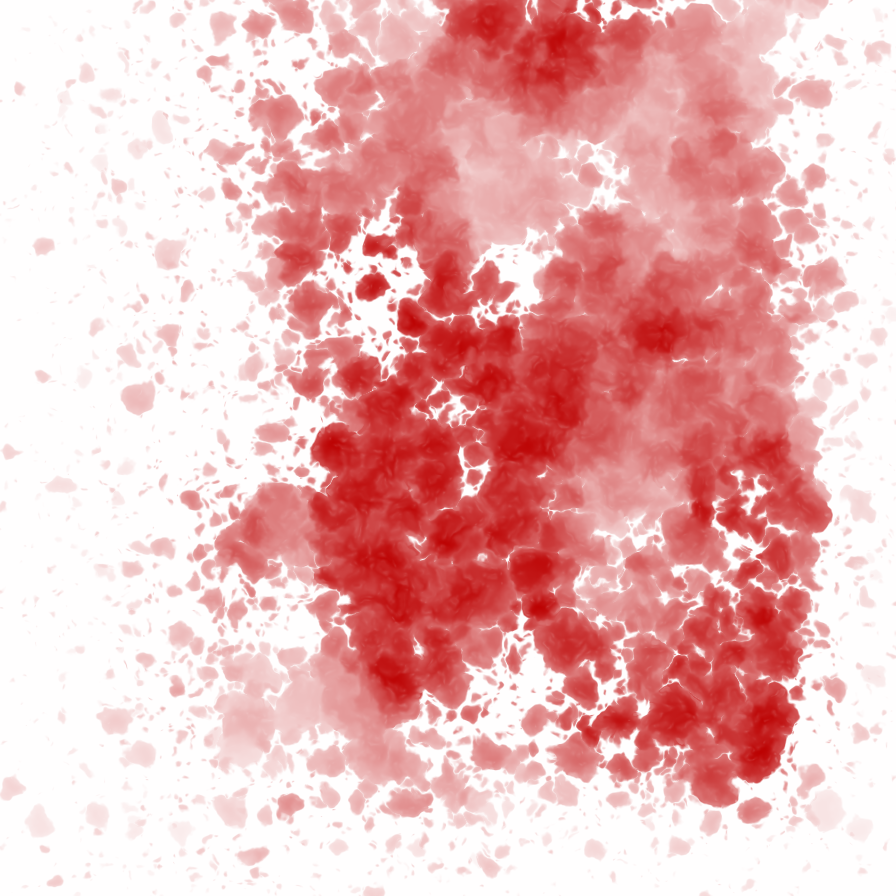
Write a WebGL 1 fragment shader that draws this texture.

```glsl
precision highp float;
uniform vec2 u_resolution;

const vec3 PAPER = vec3(1.0, 0.995, 0.995);
const vec3 INK = vec3(0.735, 0.0, 0.0);
const int LAYERS = 6;

float hash(vec2 p) {
  vec3 q = fract(vec3(p.xyx) * 0.1031);
  q += dot(q, q.yzx + 33.33);
  return fract((q.x + q.y) * q.z);
}

vec2 hash2(vec2 p) {
  return vec2(hash(p), hash(p + 71.7));
}

float noise(vec2 p) {
  vec2 cell = floor(p), f = fract(p);
  f = f * f * (3.0 - 2.0 * f);
  float low = mix(hash(cell), hash(cell + vec2(1.0, 0.0)), f.x);
  float high = mix(hash(cell + vec2(0.0, 1.0)), hash(cell + 1.0), f.x);
  return mix(low, high, f.y);
}

vec2 wobble(vec2 p, float frequency) {
  return vec2(noise(p * frequency), noise(p * frequency + 57.0)) - 0.5;
}

// Signed distance to the stained area, steeper towards the lower right
float stainDistance(vec2 p) {
  vec2 d = abs(p - vec2(0.56, 0.6)) - vec2(0.25, 0.4);
  float dist = length(max(d, 0.0)) + min(max(d.x, d.y), 0.0) - 0.12;
  return dist * mix(1.0, 2.0, smoothstep(0.4, 0.7, p.x - 0.5 * p.y));
}

float stainEnvelope(vec2 p, float dist) {
  float paleCorner = smoothstep(0.55, 0.0, length(p - vec2(0.1, 1.0)));
  return smoothstep(0.1, -0.18, dist) * (1.0 - 0.5 * paleCorner);
}

// How strong the ink of a drop at p is
float inkTone(vec2 p, float envelope) {
  float clouds = 0.65 * noise(p * vec2(7.0, 5.0) + 13.0)
               + 0.35 * noise(p * vec2(15.0, 11.0) + 41.0);
  return 0.13 + envelope * (0.2 + 0.72 * smoothstep(0.22, 0.78, clouds));
}

// How many drops fall around p, and how large they grow
float dropCover(vec2 p, float envelope, float dist) {
  float inner = envelope * (0.2 + 1.1 * noise(p * vec2(12.0, 10.0) + 90.0));
  float stray = 0.27 * smoothstep(0.3, 0.0, dist);
  return clamp(max(inner, stray), 0.0, 1.0);
}

// One scale of drops; returns tone sum, weight sum, depth sum, body
vec4 dropLayer(vec2 p, float scale, float fineness, vec4 total) {
  vec2 base = floor(p * scale);
  for (int y = -1; y <= 1; y++) {
    for (int x = -1; x <= 1; x++) {
      vec2 cell = base + vec2(float(x), float(y));
      vec2 seed = cell + 19.0 + scale * 3.7;
      vec2 center = cell + 0.1 + 0.8 * hash2(seed);
      float away = length(p * scale - center);
      if (away > 0.85) continue;

      vec2 place = center / scale;
      float dist = stainDistance(place);
      float envelope = stainEnvelope(place, dist);
      float cover = dropCover(place, envelope, dist);
      if (hash(seed + 5.3) > cover) continue;

      float radius = (0.2 + 0.45 * cover) * (0.6 + 0.55 * hash(seed + 9.1));
      float inside = max(radius - away, 0.0);
      float edge = smoothstep(0.0, 0.0035 * scale, inside);
      float tone = inkTone(place, envelope) + 0.2 * (hash(seed + 2.9) - 0.5);
      tone = clamp(tone, 0.06, 1.0) * mix(1.0, 0.55, fineness);

      float depth = inside / radius;
      depth *= depth;
      float weight = depth * tone * tone;
      total.xyz += vec3(weight * tone, weight, depth);
      total.w = max(total.w, edge);
    }
  }
  return total;
}

void main() {
  vec2 uv = gl_FragCoord.xy / u_resolution;

  // Ragged outlines
  vec2 p = uv + 0.016 * wobble(uv, 38.0) + 0.007 * wobble(uv, 110.0)
         + 0.002 * wobble(uv, 280.0);

  vec4 total = vec4(0.0);
  float scale = 17.0;
  for (int i = 0; i < LAYERS; i++) {
    total = dropLayer(p, scale, float(i) / float(LAYERS - 1), total);
    scale *= 1.38;
  }

  // Drops blend into each other, with paler seams where they are thin
  float tone = total.x / max(total.y, 0.00001);
  float seam = 1.0 - 0.3 * exp(-4.0 * total.z);
  float ink = clamp(tone * total.w * seam, 0.0, 1.0);
  gl_FragColor = vec4(mix(PAPER, INK, ink), 1.0);
}
```
